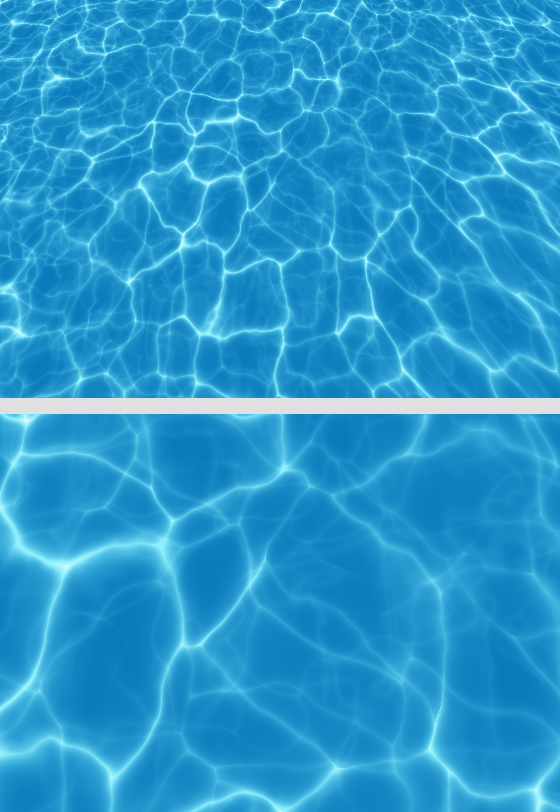
Top: the whole. Bottom: its middle third, enlarged.
A WebGL 2 fragment shader for this texture:

```glsl
#version 300 es
precision highp float;

uniform vec2 u_resolution;
out vec4 fragColor;

const vec3 DEEP = vec3(0.04, 0.48, 0.73);
const vec3 MIDDLE = vec3(0.23, 0.68, 0.86);
const vec3 BRIGHT = vec3(0.53, 0.92, 0.98);
const vec3 GLINT = vec3(0.82, 0.99, 0.98);

vec2 hash2(vec2 cell) {
    vec3 h = fract(cell.xyx * vec3(0.1031, 0.1030, 0.0973));
    h += dot(h, h.yzx + 33.33);
    return fract((h.xx + h.yz) * h.zy);
}

// Layered sines, roughly -1 to 1
float swell(vec2 p) {
    float sum = 0.0, amplitude = 0.5;
    for (int i = 0; i < 4; i++) {
        sum += amplitude * sin(p.x + 1.3 * sin(p.y + float(i)));
        p = mat2(0.8, 0.6, -0.6, 0.8) * p * 1.75 + 2.1;
        amplitude *= 0.55;
    }
    return sum;
}

vec2 bend(vec2 p, float amount) {
    return p + amount * vec2(swell(p * 1.4 + 3.0), swell(p.yx * 1.5 + 8.0));
}

// Light gathered along cell borders: a sharp core inside a soft halo
float lightWeb(vec2 p, float coreWidth, float haloWidth, float faintest) {
    vec2 home = floor(p), nearestCell = home, toNearest = vec2(9.0);
    for (int y = -1; y <= 1; y++) {
        for (int x = -1; x <= 1; x++) {
            vec2 cell = home + vec2(x, y);
            vec2 toSite = cell + 0.1 + 0.8 * hash2(cell) - p;
            if (dot(toSite, toSite) < dot(toNearest, toNearest)) {
                toNearest = toSite;
                nearestCell = cell;
            }
        }
    }
    float light = 0.0;
    for (int y = -2; y <= 2; y++) {
        for (int x = -2; x <= 2; x++) {
            vec2 cell = home + vec2(x, y);
            vec2 toSite = cell + 0.1 + 0.8 * hash2(cell) - p;
            vec2 across = toSite - toNearest;
            if (dot(across, across) < 0.0001) continue;
            float border = max(dot(0.5 * (toSite + toNearest), normalize(across)), 0.0);
            float strength = mix(faintest, 1.0, hash2(cell + nearestCell + 57.0).x);
            light += strength * (0.75 * exp(-border / coreWidth) + 0.2 * exp(-border / haloWidth));
        }
    }
    return light;
}

// Receding water plane, with cells drawn out diagonally on the right
vec2 waterPlane(vec2 p, float rightSide) {
    vec2 plane = 15.0 * vec2(p.x - 0.7, 1.6) / (2.2 - p.y);
    vec2 middle = vec2(1.0, 13.0);
    vec2 slant = normalize(vec2(0.62, -0.78));
    plane -= middle;
    plane -= slant * dot(plane, slant) * 0.36 * rightSide;
    return plane + middle;
}

vec3 waterColour(float light) {
    vec3 colour = mix(DEEP, MIDDLE, clamp(light / 0.4, 0.0, 1.0));
    colour = mix(colour, BRIGHT, clamp((light - 0.4) / 0.5, 0.0, 1.0));
    return mix(colour, GLINT, clamp((light - 0.9) / 0.7, 0.0, 1.0));
}

void main() {
    vec2 p = gl_FragCoord.xy / u_resolution.y;
    float rightSide = smoothstep(0.6, 1.5, p.x);
    vec2 plane = waterPlane(p, rightSide);

    // Main web, fading in places and thickening into small patches
    float patches = smoothstep(0.45, 0.9, swell(plane * 1.7 + 4.0));
    float fade = 0.78 + 0.4 * swell(plane * 0.8 + 21.0);
    vec2 winding = bend(plane, 0.3) + 0.07 * vec2(swell(plane.yx * 4.0), swell(plane * 4.0 + 5.0));
    float light = fade * lightWeb(winding, 0.033 + 0.06 * patches, 0.11, 0.3);

    // Fainter web beneath
    vec2 turned = mat2(0.8, 0.6, -0.6, 0.8) * plane * 1.2 + 31.0;
    light += 0.3 * lightWeb(bend(turned, 0.4), 0.045, 0.1, 0.15);

    // Choppy surface, strongest along the left and in the far right corner
    float chop = 1.0 - smoothstep(0.05, 0.4, p.x + 0.12 * swell(p * 9.0));
    chop = max(chop, smoothstep(1.55, 2.05, p.x + p.y * 0.85));
    vec2 ripples = plane * vec2(1.6, 2.3) + 70.0;
    light += mix(0.1, 0.42, chop) * lightWeb(bend(ripples, 0.55), 0.06, 0.1, 0.1);

    // Mottled depth and thin silky streaks
    float mottle = swell(bend(plane * 1.6, 0.8) + 12.0);
    float streaks = 1.0 - abs(swell(bend(plane * vec2(3.2, 2.2), 0.8)));
    light += 0.04 * mottle + 0.1 * pow(max(streaks, 0.0), 4.0);

    fragColor = vec4(waterColour(max(light, 0.0)), 1.0);
}
```
